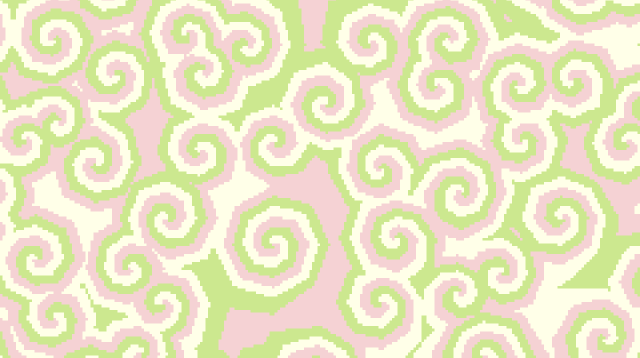
Give the GLSL for this pattern, as a Shadertoy shader.

```glsl
// Interlocking octagonal spirals in three pastel colours, drawn on coarse square blocks.
// Distance to the closest scattered core gives the rings, and the summed angles around
// all cores, turning either way, wind those rings into spirals without any seams.

const float TAU = 6.2831853;
const float BLOCKS = 240.0;   // blocks across the canvas
const float SPACING = 29.0;   // mean distance between cores, in blocks

float hash(vec2 p) {
    return fract(sin(dot(p, vec2(127.1, 311.7))) * 43758.5453);
}

// Octagon with its corners on the axes and the diagonals
float octagon(vec2 p) {
    p = abs(p);
    return max(p.x, p.y) + 0.414 * min(p.x, p.y);
}

// Complex product: adds the angles of two directions
vec2 turn(vec2 a, vec2 b) {
    return vec2(a.x * b.x - a.y * b.y, a.x * b.y + a.y * b.x);
}

float spiralPhase(vec2 p) {
    float nearest = 1e3;
    vec2 winding = vec2(1.0, 0.0);
    for (int j = -1; j <= 5; j++) {
        for (int i = -1; i <= 9; i++) {
            vec2 cell = vec2(i, j);
            if (hash(cell + 7.3) < 0.14) continue;   // leave some gaps
            vec2 jitter = vec2(hash(cell + 1.7), hash(cell + 23.1));
            vec2 toCore = p - (cell + jitter) * SPACING;

            // Cores start at different times, so some grow larger
            float delay = 7.0 * hash(cell + 41.9);
            nearest = min(nearest, octagon(toCore) + delay);

            // Neighbouring cores wind in opposite directions
            float side = mod(cell.x + cell.y, 2.0) < 0.5 ? 1.0 : -1.0;
            vec2 dir = toCore / max(length(toCore), 1e-3);
            winding = turn(winding, vec2(dir.x, side * dir.y));
        }
    }
    // Bands widen in the open areas far from any core
    nearest = min(nearest, 23.0 + 0.4 * (nearest - 23.0));
    return nearest / 11.3 + atan(winding.y, winding.x) / TAU;
}

vec3 bandColor(float phase) {
    const vec3 pink = vec3(0.96, 0.825, 0.83);
    const vec3 cream = vec3(1.0, 1.0, 0.91);
    const vec3 green = vec3(0.80, 0.91, 0.56);
    float band = 3.0 * fract(phase);
    return band < 1.0 ? pink : band < 2.0 ? cream : green;
}

void mainImage(out vec4 fragColor, in vec2 fragCoord) {
    // Four samples per pixel smooth the block edges
    vec3 color = vec3(0.0);
    for (int s = 0; s < 4; s++) {
        vec2 offset = vec2(s % 2, s / 2) * 0.5 - 0.25;
        vec2 block = floor((fragCoord + offset) / iResolution.x * BLOCKS) + 0.5;
        color += 0.25 * bandColor(spiralPhase(block));
    }
    fragColor = vec4(color, 1.0);
}
```
